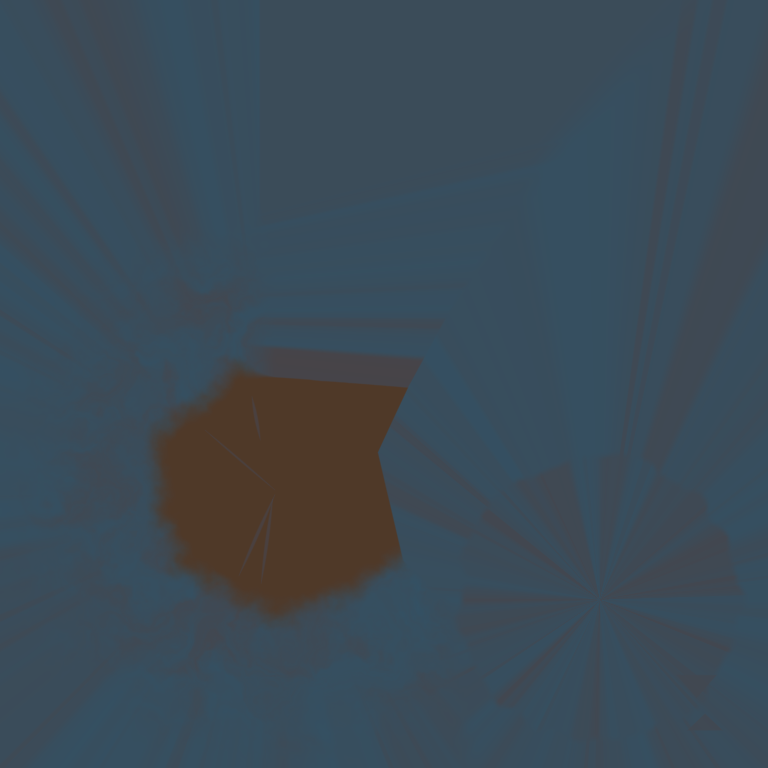
This background is drawn by a WebGL 2 fragment shader. Its source:

```glsl
#version 300 es
precision highp float;
// Slate blue fans of faint rays around a dark brown polygon with a feathered side.
uniform vec2 u_resolution;
out vec4 outColor;

const float TAU = 6.2831853;
const vec3 SLATE = vec3(0.222, 0.302, 0.361);
const vec3 BLUE = vec3(0.200, 0.318, 0.392);
const vec3 GREY = vec3(0.258, 0.280, 0.315);
const vec3 MAUVE = vec3(0.282, 0.262, 0.275);
const vec3 BROWN = vec3(0.310, 0.222, 0.157);

const vec2 BLOB[9] = vec2[9](
  vec2(0.313, 0.512), vec2(0.600, 0.489), vec2(0.600, 0.346),
  vec2(0.456, 0.241), vec2(0.358, 0.206), vec2(0.241, 0.271),
  vec2(0.215, 0.349), vec2(0.215, 0.427), vec2(0.254, 0.456));
// Seam between the left and right fans, from bottom to top
const vec2 SEAM[9] = vec2[9](
  vec2(0.610, 0.000), vec2(0.595, 0.080), vec2(0.585, 0.210),
  vec2(0.525, 0.270), vec2(0.492, 0.411), vec2(0.531, 0.495),
  vec2(0.586, 0.596), vec2(0.729, 0.818), vec2(0.900, 1.000));

float hash(vec2 p) { return fract(sin(dot(p, vec2(127.1, 311.7))) * 43758.5453); }

float noise(vec2 p) {
  vec2 i = floor(p), f = fract(p);
  f = f * f * (3.0 - 2.0 * f);
  return mix(mix(hash(i), hash(i + vec2(1, 0)), f.x),
             mix(hash(i + vec2(0, 1)), hash(i + vec2(1, 1)), f.x), f.y);
}

float fbm(vec2 p) {
  float sum = 0.0, amp = 0.5;
  for (int i = 0; i < 5; i++) {
    sum += amp * noise(p);
    p = mat2(0.8, 0.6, -0.6, 0.8) * p * 2.03 + 7.3;
    amp *= 0.5;
  }
  return sum;
}

// Noise around a circle, wrapping after count cells
float ringNoise(float turn, float count, float seed) {
  float x = fract(turn) * count, i = floor(x);
  return mix(hash(vec2(i, seed)), hash(vec2(mod(i + 1.0, count), seed)),
             smoothstep(0.1, 0.9, x - i));
}

// Signed ray tone: positive is grey, negative is blue
float rays(float turn, float count, float seed) {
  float broad = ringNoise(turn, count, seed) - 0.5;
  float fine = ringNoise(turn, count * 3.0, seed + 3.0) - 0.5;
  float thin = smoothstep(0.75, 1.0, ringNoise(turn, count * 5.0, seed + 8.0));
  return broad * 0.9 + fine * 0.6 + thin * 0.5;
}

float turnOf(vec2 v) { return atan(v.y, v.x) / TAU; }
float band(float x, float center, float width) {
  return 1.0 - smoothstep(width * 0.5, width, abs(x - center));
}
vec3 tint(float tone) {
  return mix(SLATE, tone > 0.0 ? GREY : BLUE, min(abs(tone), 1.0));
}

float polygon(vec2 p) {
  float d = 10.0, side = 1.0;
  for (int i = 0; i < 9; i++) {
    vec2 a = BLOB[i], b = BLOB[(i + 8) % 9], e = b - a, w = p - a;
    d = min(d, length(w - e * clamp(dot(w, e) / dot(e, e), 0.0, 1.0)));
    bvec3 c = bvec3(p.y >= a.y, p.y < b.y, e.x * w.y > e.y * w.x);
    if (all(c) || all(not(c))) side = -side;
  }
  return side * d;
}

float seamX(float y) {
  float x = SEAM[0].x;
  for (int i = 1; i < 9; i++) {
    vec2 a = SEAM[i - 1], b = SEAM[i];
    x = mix(x, b.x, clamp((y - a.y) / (b.y - a.y), 0.0, 1.0));
  }
  return x;
}

// Thin sliver tapering to both ends
float sliver(vec2 p, vec2 a, vec2 b, float width, float px) {
  vec2 e = b - a;
  float t = clamp(dot(p - a, e) / dot(e, e), 0.0, 1.0);
  float d = length(p - a - e * t) - width * 4.0 * t * (1.0 - t);
  return 1.0 - smoothstep(-px, px, d);
}

float triangle(vec2 p, vec2 tip, float halfWidth, float rise, float px) {
  float t = (p.y - tip.y) / rise;
  float d = max(abs(p.x - tip.x) - halfWidth * t, (t - 1.0) * abs(rise));
  return 1.0 - smoothstep(-px, px, d);
}

vec3 leftFan(vec2 p) {
  vec2 v = p - vec2(0.358, 0.362);
  float r = length(v);
  float turn = turnOf(-v);
  vec2 warp = vec2(fbm(p * 14.0), fbm(p * 14.0 + 31.0));
  float mottled = (fbm(p * 22.0 + warp * 5.0) - 0.48) * 2.6;
  float far = smoothstep(0.24, 0.38, r + (warp.x - 0.5) * 0.1);
  return tint(mix(mottled, rays(turn, 46.0, 2.0) - 0.12, far));
}

vec3 topFan(vec2 p) {
  vec2 v = p - vec2(-0.18, 0.59);
  float slope = v.y / v.x;
  float lines = noise(vec2(slope * 46.0, 4.0)) - 0.5 + band(slope, 0.235, 0.018) * 0.6;
  lines += 0.5 * band(slope, -0.015, 0.012) - 0.7 * band(slope, 0.025, 0.025);
  vec3 col = mix(tint(lines * 0.8), tint(0.22), smoothstep(0.245, 0.255, slope));
  float shade = 1.0 - smoothstep(-0.085, -0.070, slope);
  return mix(col, MAUVE, shade * 0.9);
}

vec3 rightFan(vec2 p, float px) {
  vec2 v = p - vec2(0.781, 0.219);
  float r = length(v), turn = turnOf(v), deg = turn * 360.0;
  float upper = smoothstep(55.0, 64.0, deg) * (1.0 - smoothstep(125.0, 140.0, deg));
  float outer = rays(turn, 38.0, 11.0) * mix(0.8, 0.25, upper) - 0.1;
  outer += 0.75 * band(deg, 69.0, 6.0) + 0.6 * band(deg, 81.5, 1.0) + 0.5 * band(deg, 78.7, 0.9);
  outer += 0.7 * band(deg, 139.6, 1.2) + 0.6 * band(deg, 153.0, 3.0);
  outer -= 0.35 * band(deg, 93.0, 10.0) + 0.6 * band(deg, 124.0, 3.0);
  float inner = rays(turn, 30.0, 23.0) * 1.1 + 0.25;
  float rim = 0.185 + 0.014 * (ringNoise(turn, 40.0, 5.0) - 0.5);
  vec3 col = tint(mix(inner, outer, smoothstep(-0.006, 0.006, r - rim)));
  float marks = triangle(p, vec2(0.907, 0.091), 0.026, 0.030, px)
              + triangle(p, vec2(0.918, 0.071), 0.023, -0.022, px);
  return mix(col, GREY, marks * 0.8);
}

void main() {
  vec2 p = gl_FragCoord.xy / u_resolution;
  float px = 1.0 / u_resolution.y;

  // Three fans share the canvas
  float soft = mix(0.025, px, smoothstep(0.66, 0.74, p.y));
  float top = smoothstep(-soft, soft, p.x - 0.338) * smoothstep(0.46, 0.49, p.y);
  float seam = p.x - seamX(p.y);
  float seamSoft = px + 0.035 * smoothstep(0.55, 0.95, p.y) + 0.02 * (1.0 - smoothstep(0.17, 0.28, p.y));
  float right = smoothstep(-seamSoft, seamSoft, seam);
  vec3 col = mix(mix(leftFan(p), topFan(p), top), rightFan(p, px), right);

  // Brown polygon: crisp at the top and seam, feathered elsewhere
  float crisp = smoothstep(0.29, 0.36, p.x) * smoothstep(0.40, 0.47, p.y);
  float feather = mix(0.024, px, crisp);
  float d = polygon(p) + (fbm(p * 45.0) - 0.48) * feather * 1.2;
  float brown = (1.0 - smoothstep(-feather * 0.5, feather * 1.4, d)) * (1.0 - right);
  col = mix(col, BROWN, brown);

  // Faint slivers inside the polygon
  float cuts = sliver(p, vec2(0.328, 0.484), vec2(0.339, 0.427), 0.0022, px)
             + sliver(p, vec2(0.267, 0.440), vec2(0.358, 0.362), 0.0012, px)
             + sliver(p, vec2(0.358, 0.356), vec2(0.311, 0.250), 0.0022, px)
             + sliver(p, vec2(0.355, 0.350), vec2(0.340, 0.240), 0.0022, px);
  col = mix(col, MAUVE, min(cuts, 1.0) * 0.75);
  outColor = vec4(col, 1.0);
}
```
